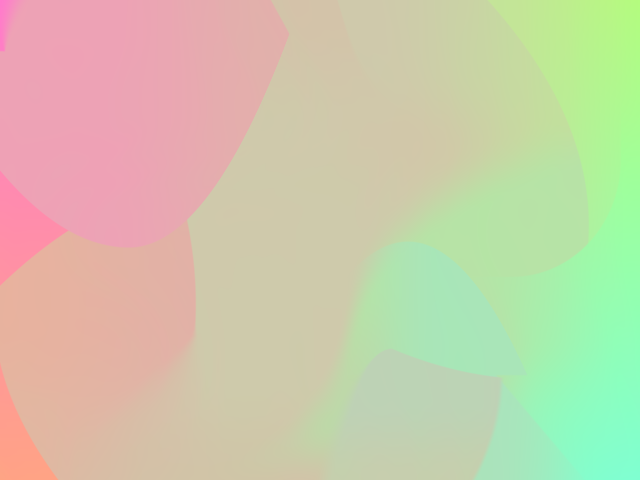
This background is drawn by a Shadertoy shader. Its source:

```glsl
// Soft pastel sheets: overlapping curved folds in pink, khaki, lime and aqua.
// Each fold is a polynomial edge or an ellipse, crisp on one side and melting
// away on the other, laid back to front with faint flowing streaks on top.

float hash(vec2 p) {
    vec3 q = fract(vec3(p.xyx) * 0.1031);
    q += dot(q, q.yzx + 33.33);
    return fract((q.x + q.y) * q.z);
}

float noise(vec2 p) {
    vec2 i = floor(p), f = fract(p);
    f = f * f * (3.0 - 2.0 * f);
    return mix(mix(hash(i), hash(i + vec2(1, 0)), f.x),
               mix(hash(i + vec2(0, 1)), hash(i + vec2(1, 1)), f.x), f.y);
}

// Coverage of the side where d is positive, blurred over a half width
float cover(float d, float blur) {
    return smoothstep(-blur, blur, d);
}

void mainImage(out vec4 fragColor, in vec2 fragCoord) {
    // The canvas spans 4 by 3 units
    vec2 p = fragCoord / iResolution.xy * vec2(4, 3);
    float x = p.x, y = p.y;
    float aa = 3.0 / iResolution.y;

    // Saturated backdrops behind the left and right sides
    vec3 coral = mix(vec3(1.0, 0.64, 0.52), vec3(1.0, 0.48, 0.80), y / 3.0);
    vec3 neon = mix(vec3(0.50, 1.0, 0.82), vec3(0.70, 1.0, 0.48), y / 3.0);

    // Khaki sheet, greener to the right, with a rosy fold at the top
    vec3 sheet = mix(vec3(0.81, 0.79, 0.67), vec3(0.76, 0.88, 0.61), smoothstep(2.3, 3.7, x));
    float s = 3.0 - y;
    float fold = cover(2.109 + 0.3 * s + 0.8 * s * s * s * s - x, aa + 0.12 * s * s);
    sheet = mix(sheet, vec3(0.835, 0.755, 0.66), 0.75 * fold * smoothstep(2.1, 3.0, y));
    vec2 blush = (p - vec2(2.65, 2.1)) / vec2(0.45, 0.3);
    sheet = mix(sheet, vec3(0.83, 0.77, 0.66), 0.6 * exp(-dot(blush, blush)));
    sheet = mix(sheet, vec3(0.82, 0.76, 0.65), 0.7 * (1.0 - smoothstep(0.0, 0.6, y)));

    // Salmon fold on the left, its right edge dissolving downwards
    float melt = 1.0 - smoothstep(0.1, 1.0, y);
    float salmonEdge = 1.224 - 0.2 * (y - 1.1) * (y - 1.1) - 0.35 * max(0.9 - y, 0.0);
    vec3 salmon = mix(vec3(0.905, 0.70, 0.62), vec3(0.885, 0.695, 0.65), smoothstep(0.0, 1.2, x));
    sheet = mix(sheet, salmon, cover(salmonEdge - x, aa + 0.65 * melt) * (1.0 - 0.25 * melt));

    // Green swell rising through the middle
    float t = y - 0.9;
    float swell = cover(x - 2.17 - 0.28 * t - 0.62 * t * t * t, 0.07 + 0.38 * t * t);
    vec3 green = mix(vec3(0.74, 0.85, 0.66), vec3(0.715, 0.89, 0.65), smoothstep(0.5, 1.3, y));
    sheet = mix(sheet, green, swell * smoothstep(-0.05, 0.4, y));

    // Lime area beyond the long curve at the upper right
    vec3 lime = mix(vec3(0.77, 0.89, 0.60), neon, smoothstep(3.0, 4.3, x));
    sheet = mix(sheet, lime, cover(x - 3.047 - 0.9 * s + 0.32 * s * s, aa) * step(1.2, y));

    // Aqua ground below the rounded hem of the upper sheet
    float start = mix(2.4, 3.0, smoothstep(0.3, 0.9, y));
    vec3 ground = mix(vec3(0.70, 0.90, 0.66), neon, smoothstep(start, 4.0, x));
    vec2 hem = vec2(max(x - 3.2, 0.0) / 0.68, min(y - 2.0, 0.0) / 0.73);
    float outside = cover(length(hem) - 1.0, aa * 1.5) * (1.0 - smoothstep(1.8, 2.5, y));
    sheet = mix(sheet, ground, outside * smoothstep(2.8, 3.35, x));

    // Pale wedge at the bottom right
    float wedge = cover(0.656 - 1.18 * (x - 3.1) - y, aa * 2.0);
    wedge *= smoothstep(2.6, 2.9, x) * (1.0 - smoothstep(3.1, 3.8, x));
    sheet = mix(sheet, vec3(0.66, 0.895, 0.74), 0.9 * wedge);

    // Blue-green dome
    float d = x - 2.55;
    float dome = cover(1.49 - 1.5 * d * d - y, aa) * cover(y - 0.655, aa);
    sheet = mix(sheet, vec3(0.66, 0.90, 0.72), dome * smoothstep(2.15, 2.75, x));

    // Grey-green mound in front of the dome
    d = x - 2.45;
    float crest = 0.82 - (d < 0.0 ? 4.5 * d * d : 0.42 * d - 0.23 * d * d);
    float mound = cover(crest - y, aa + 0.25 * smoothstep(0.1, 0.45, -d));
    mound *= cover(2.96 + 0.53 * y - 0.4 * y * y - x, 0.02);
    vec3 sage = mix(vec3(0.775, 0.81, 0.68), vec3(0.74, 0.825, 0.71), smoothstep(0.0, 0.5, y));
    sheet = mix(sheet, sage, mound);

    // Left rim of the sheet, leaving coral gaps
    float rimY = min(y, 1.0);
    float rim = cover(x - 0.365 + 0.75 * rimY - 0.344 * rimY * rimY, aa);
    rim *= cover(max(1.214 + 0.96 * x - 0.36 * x * x - y, x - 0.8), aa);
    vec3 color = mix(coral, sheet, rim);

    // Pink petal at the upper left, with a glowing corner
    d = x - 0.807;
    float petal = cover(y - 1.453 - d * d * (d < 0.0 ? 0.74 : 1.33), aa);
    petal *= cover(1.807 - 0.55 * (y - 2.792) - x, aa);
    float c = max(y - 2.68, 0.0);
    petal *= cover(max(x - 0.03 - 0.6 * c * c, 2.68 - y), aa + 0.3 * c);
    vec3 pink = mix(vec3(0.93, 0.635, 0.71), vec3(0.885, 0.69, 0.67), smoothstep(0.6, 1.75, x));
    color = mix(color, pink, petal);

    // Faint streaks that bend along the folds
    float warp = noise(p * 1.3);
    float streak = noise(vec2(x * 9.0 + warp * 8.0, y * 1.6 - warp * 3.0));
    color += (streak - 0.5) * vec3(0.010, -0.008, 0.003);

    fragColor = vec4(clamp(color, 0.0, 1.0), 1.0);
}
```
